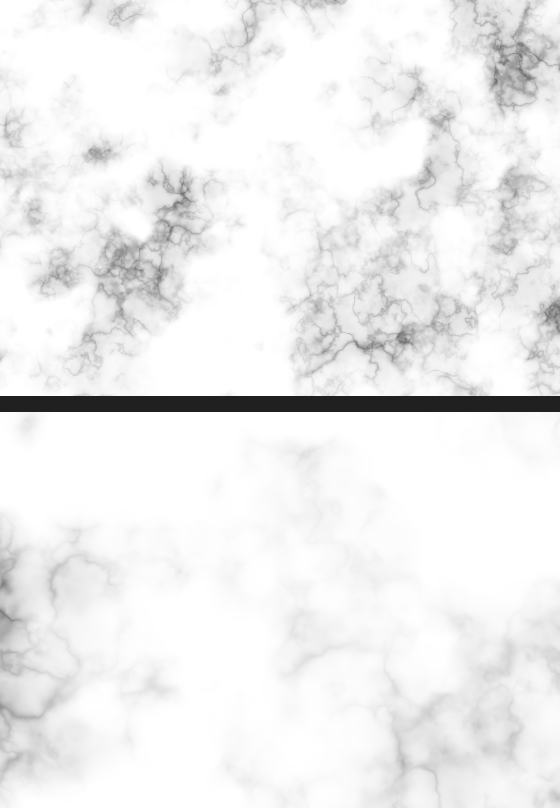
Top: the whole. Bottom: its middle third, enlarged.
A WebGL 1 fragment shader for this texture:

```glsl
precision highp float;
// White marble with soft grey clouds and thin, broken, branching veins.
#define CLOUD_SCALE 5.6
#define VEIN_SCALE 9.0
#define FINE_SCALE 19.0
#define CLEAR_LEVEL -0.27
#define DENSE_LEVEL 0.80
#define HAZE 0.09
#define VEIN_DARKNESS 0.34
#define FINE_DARKNESS 0.26
#define VEIN_SHARPNESS 7.5
#define SOFTNESS 0.0006

uniform vec2 u_resolution;

// Random feature point (xy) and random tone (z) of a cell.
vec3 cellHash(vec2 cell) {
  vec3 q = fract(cell.xyx * vec3(0.1031, 0.1030, 0.0973));
  q += dot(q, q.yxz + 33.33);
  return fract((q.xxy + q.yzz) * q.zyx);
}

// Cellular noise: tones of nearby feature points, blended smoothly to -1..1.
float cellNoise(vec2 p) {
  vec2 base = floor(p);
  float toneSum = 0.0;
  float weightSum = 0.02;
  for (int y = -1; y <= 1; y++) {
    for (int x = -1; x <= 1; x++) {
      vec2 cell = base + vec2(float(x), float(y));
      vec3 rnd = cellHash(cell);
      vec2 toPoint = cell + 0.15 + 0.7 * rnd.xy - p;
      float weight = max(0.0, 1.0 - dot(toPoint, toPoint));
      weight *= weight;
      toneSum += weight * (2.0 * rnd.z - 1.0);
      weightSum += weight;
    }
  }
  return toneSum / weightSum;
}

// Rotated octaves of cellular noise.
float layers(vec2 p) {
  const mat2 turn = mat2(1.6, 1.2, -1.2, 1.6);
  float sum = 0.0;
  float gain = 0.8;
  for (int i = 0; i < 5; i++) {
    sum += gain * cellNoise(p);
    p = turn * p + vec2(17.3, 9.1);
    gain *= 0.5;
  }
  return sum;
}

// Dark crease where the layered noise changes sign.
float vein(vec2 p) {
  float n = layers(p);
  return exp(-VEIN_SHARPNESS * sqrt(n * n + SOFTNESS));
}

void main() {
  vec2 p = gl_FragCoord.xy / u_resolution.y;

  // Clouds decide where the stone is stained.
  float cloud = smoothstep(CLEAR_LEVEL, DENSE_LEVEL, layers(p * CLOUD_SCALE + 40.0));

  // Broad and fine veins darken the clouds.
  float stain = HAZE
    + VEIN_DARKNESS * vein(p * VEIN_SCALE + 75.0)
    + FINE_DARKNESS * vein(p * FINE_SCALE + 120.0);

  gl_FragColor = vec4(vec3(1.0 - cloud * stain), 1.0);
}
```
